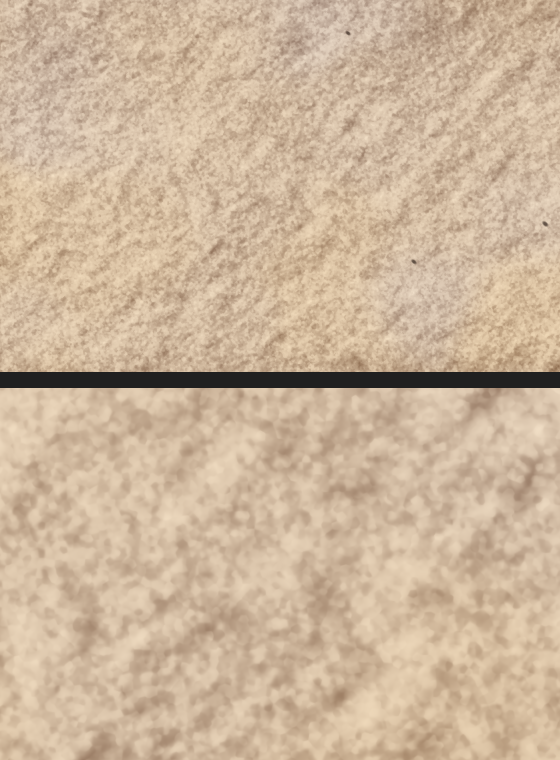
Top: the whole. Bottom: its middle third, enlarged.
This texture is drawn by a Shadertoy shader. Its source:

```glsl
// Rough beige sandstone: sandy grain over diagonal chipped relief, with faint stains and specks.

vec3 hash3(vec2 cell) {
    vec3 h = fract(cell.xyx * vec3(0.1031, 0.1030, 0.0973));
    h += dot(h, h.yxz + 33.33);
    return fract((h.xxy + h.yzz) * h.zyx);
}

// Cellular noise whose random cell values melt into each other, 0 to 1
float softCells(vec2 p) {
    vec2 cell = floor(p);
    float total = 0.0, weights = 0.0;
    for (int y = -1; y <= 1; y++)
    for (int x = -1; x <= 1; x++) {
        vec2 id = cell + vec2(x, y);
        vec3 rnd = hash3(id);
        vec2 away = id + rnd.xy - p;
        float w = exp(-5.0 * dot(away, away));
        total += w * rnd.z;
        weights += w;
    }
    return total / weights;
}

// Light from the upper left: slopes facing it are positive
float relief(vec2 p) {
    return softCells(p) - softCells(p + vec2(-0.15, 0.5));
}

// Sparse dark flecks, more of them towards the bottom
float specks(vec2 p) {
    vec2 cell = floor(p * 6.0);
    vec3 rnd = hash3(cell + 71.0);
    vec2 away = fract(p * 6.0) - 0.2 - 0.6 * rnd.xy;
    away.x += 0.5 * away.y;
    float size = 0.015 + 0.025 * rnd.x;
    float present = step(mix(0.84, 0.97, smoothstep(0.0, 0.5, p.y)), rnd.z);
    return present * (1.0 - smoothstep(size * 0.4, size * 1.5, length(away)));
}

void mainImage(out vec4 fragColor, in vec2 fragCoord) {
    vec2 p = fragCoord / iResolution.y;
    vec2 uv = fragCoord / iResolution.xy;

    // Wavering coordinates, stretched along the rising diagonal
    vec2 bent = p + 0.018 * sin(p.yx * vec2(11.0, 9.0) + vec2(1.0, 4.0))
                  + 0.007 * sin(p.yx * vec2(27.0, 31.0));
    vec2 along = vec2(0.82, 0.57);
    vec2 q = vec2(dot(bent, along), 1.6 * dot(bent, vec2(-along.y, along.x)));

    // Chipped lumps, from broad to small
    float tone = 0.75;
    tone += 0.40 * relief(q * 13.0);
    tone += 0.38 * relief(q * 27.0 + 17.0);
    tone += 0.28 * relief(q * 52.0 + 41.0);

    // Shaded hollows
    float hollow = smoothstep(0.6, 0.9, softCells(q * 20.0 + 9.0));
    tone -= 0.28 * hollow * softCells(p * 60.0);

    // Sand grain
    tone += 0.52 * (softCells(p * 105.0) - 0.5);
    tone += 0.42 * (softCells(p * 185.0 + 5.0) - 0.5);

    // Large stains, a pale scratch and darker edges
    float stain = softCells(bent * 3.2 + 2.0) - 0.5;
    tone += 0.22 * stain + 0.2 * (softCells(bent * 8.0 + 30.0) - 0.5);
    vec2 scratch = p - vec2(0.32, 0.90);
    float offLine = dot(scratch, vec2(-0.53, 0.85)) - 0.6 * scratch.x * scratch.x;
    tone += 0.25 * exp(-pow(offLine / 0.012, 2.0) - pow(scratch.x / 0.09, 2.0));
    tone -= 0.35 * smoothstep(0.55, 0.0, length((1.0 - uv) * vec2(1.0, 1.6)));
    tone -= 0.22 * smoothstep(0.4, 0.0, length(vec2(uv.x, 1.0 - uv.y)));
    tone -= 0.22 * smoothstep(0.07, 0.0, uv.y + 0.04 * stain);

    // Brown shadow to cream, with warm and greyish patches
    tone = min(tone, 0.85 + 0.5 * (tone - 0.85));
    vec3 color = mix(vec3(0.64, 0.53, 0.44), vec3(0.90, 0.82, 0.72), tone);
    float warmth = softCells(bent * 4.0 + 60.0) - 0.5 + 0.25 * (0.5 - uv.y);
    color += warmth * vec3(0.025, 0.0, -0.06);
    color = mix(color, vec3(0.27, 0.21, 0.17), 0.8 * specks(p));

    fragColor = vec4(clamp(color, 0.0, 1.0), 1.0);
}
```
